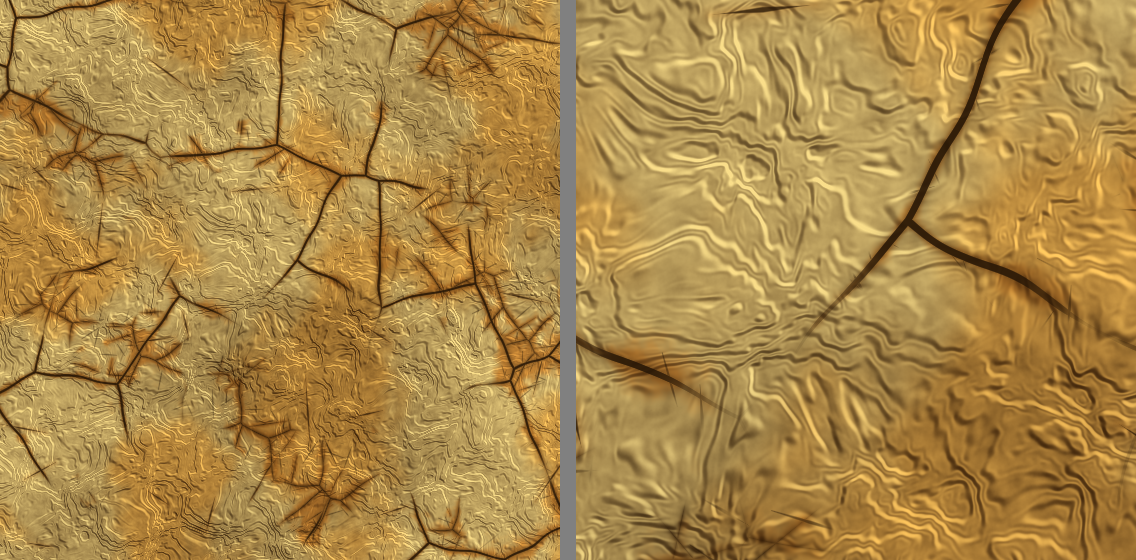
Left, the full canvas; right, a detail of the centre.
A WebGL 1 fragment shader for this texture:

```glsl
precision highp float;
uniform vec2 u_resolution;

const vec3 SHADOW = vec3(0.25, 0.17, 0.07);
const vec3 STONE = vec3(0.63, 0.52, 0.295);
const vec3 HIGHLIGHT = vec3(0.98, 0.87, 0.54);
const vec3 RUST_DARK = vec3(0.27, 0.13, 0.02);
const vec3 RUST_LIGHT = vec3(0.88, 0.57, 0.20);
const vec3 CRACK = vec3(0.14, 0.08, 0.02);
const vec3 STAIN = vec3(1.05, 0.92, 0.70);
const vec2 LIGHT_DIR = vec2(0.62, 0.785);
const float RELIEF_SCALE = 7.5;
const float LAYERS = 15.0;
const float RIPPLE = 0.28;
const float SHARPNESS = 0.13;
const float RELIEF_STEP = 0.0008;
const float RELIEF_GAIN = 1.8;
const float CONTRAST = 0.46;
const float BRIGHTNESS = 0.55;
const float CELL_SCALE = 4.6;
const float SHARD_SCALE = 11.0;
const float CRACK_WIDTH = 0.0021;
const float TAU = 6.28318;

vec2 hash2(vec2 p) {
  vec3 q = fract(p.xyx * vec3(0.1031, 0.1030, 0.0973));
  q += dot(q, q.yzx + 33.33);
  return fract((q.xx + q.yz) * q.zy);
}

float slopeAt(vec2 corner, vec2 r) {
  return dot(2.0 * hash2(corner) - 1.0, r);
}

// Gradient noise centred on one half
float noise(vec2 p) {
  vec2 i = floor(p), f = fract(p), e = vec2(1, 0);
  vec2 w = f * f * f * (f * (f * 6.0 - 15.0) + 10.0);
  float low = mix(slopeAt(i, f), slopeAt(i + e, f - e), w.x);
  float high = mix(slopeAt(i + e.yx, f - e.yx), slopeAt(i + 1.0, f - 1.0), w.x);
  return 0.5 + mix(low, high, w.y);
}

float fbm(vec2 p) {
  float sum = 0.0, amp = 0.5;
  for (int i = 0; i < 5; i++) {
    p = mat2(1.6, 1.2, -1.2, 1.6) * p + 17.3;
    sum += amp * noise(p * 0.5);
    amp *= 0.5;
  }
  return sum;
}

// Terraced strata following the contours of a warped noise field
float strata(vec2 p) {
  vec2 warp = vec2(noise(p * 13.0 + 3.1), noise(p * 13.0 + 41.7)) - 0.5;
  float level = LAYERS * fbm((p + 0.035 * warp) * RELIEF_SCALE);
  return level + RIPPLE * sin(TAU * level) + SHARPNESS * sin(2.0 * TAU * level);
}

// Distance to the nearest border between Voronoi cells
float cellEdge(vec2 p) {
  vec2 cell = floor(p), f = fract(p), nearest = vec2(0.0);
  float best = 9.0, edge = 9.0;
  for (int y = -1; y <= 1; y++)
    for (int x = -1; x <= 1; x++) {
      vec2 o = vec2(x, y);
      vec2 r = o + hash2(cell + o) - f;
      if (dot(r, r) < best) { best = dot(r, r); nearest = r; }
    }
  for (int y = -2; y <= 2; y++)
    for (int x = -2; x <= 2; x++) {
      vec2 o = vec2(x, y);
      vec2 r = o + hash2(cell + o) - f;
      vec2 gap = r - nearest;
      if (dot(gap, gap) > 0.0001)
        edge = min(edge, dot(0.5 * (r + nearest), normalize(gap)));
    }
  return edge;
}

// Distance to randomly turned straight segments, one in each chosen cell
float scratches(vec2 p, float share) {
  vec2 cell = floor(p), f = fract(p);
  float d = 9.0;
  for (int y = -1; y <= 1; y++)
    for (int x = -1; x <= 1; x++) {
      vec2 o = vec2(x, y);
      vec2 r = f - o - hash2(cell + o);
      vec2 pick = hash2(cell + o + 71.0);
      float reach = 0.25 + 0.5 * fract(pick.y * 7.0);
      vec2 dir = vec2(cos(pick.x * TAU), sin(pick.x * TAU));
      float along = dot(r, dir);
      float dist = length(r - dir * clamp(along, -reach, reach));
      dist += 0.025 * abs(along) / reach;
      if (pick.y < share) d = min(d, dist);
    }
  return d;
}

float line(float d, float width, float pixel) {
  return 1.0 - smoothstep(width - pixel, width + pixel, d);
}

void main() {
  vec2 p = gl_FragCoord.xy / u_resolution.y;
  float pixel = 1.0 / u_resolution.y;
  float broad = fbm(p * 3.0 + 5.2);
  float grain = fbm(p * 60.0 + 9.0);

  // Directional relief
  vec2 offset = LIGHT_DIR * RELIEF_STEP;
  float slope = RELIEF_GAIN * (strata(p - offset) - strata(p + offset));
  slope *= 0.7 + 0.6 * noise(p * 6.0 + 60.0);
  float tone = BRIGHTNESS + CONTRAST * slope / sqrt(1.0 + slope * slope);
  tone += 0.45 * (broad - 0.48) + 0.35 * (grain - 0.48);

  // Main cracks, fading in and out along the cell borders
  vec2 wobble = vec2(noise(p * 16.0), noise(p * 16.0 + 30.0)) - 0.5;
  vec2 bent = p + 0.012 * wobble;
  float edge = cellEdge(bent * CELL_SCALE + 2.7) / CELL_SCALE;
  float opening = smoothstep(0.41, 0.53, fbm(p * 2.7 + 21.0));
  float spread = smoothstep(0.46, 0.66, fbm(p * 6.0 + 13.0));
  float halo = opening * exp(-edge / mix(0.005, 0.026, spread));
  tone += 0.14 * opening * exp(-edge / 0.06);

  // Shards and splinters that break up the rust
  float shard = cellEdge(bent * SHARD_SCALE + 6.3) / SHARD_SCALE;
  float patches = smoothstep(0.53, 0.66, fbm(p * 4.5 + 47.0));
  float coarse = scratches(p * 14.0, 0.75) / 14.0;
  float fine = scratches(p * 30.0 + 8.0, 0.9) / 30.0;
  float sparse = scratches(p * 12.0 + 33.0, 0.17) / 12.0;
  float splinter = max(exp(-coarse / 0.006), exp(-shard / 0.008));
  float zone = clamp(halo + patches * (0.2 + 0.8 * splinter), 0.0, 1.0);
  float rust = smoothstep(0.2, 0.85, zone + 0.6 * (grain - 0.48));
  rust = max(rust, 0.6 * exp(-sparse / 0.004));

  // Colour
  vec3 color = tone < 0.5 ? mix(SHADOW, STONE, clamp(tone * 2.0, 0.0, 1.0))
                          : mix(STONE, HIGHLIGHT, clamp(tone * 2.0 - 1.0, 0.0, 1.0));
  color *= mix(vec3(1.0), STAIN, smoothstep(0.44, 0.62, fbm(p * 3.5 + 80.0)));
  vec3 rustColor = mix(RUST_DARK, RUST_LIGHT, clamp(tone * 0.95, 0.0, 1.0));
  color = mix(color, rustColor, 0.85 * rust);

  // Dark lines on top
  float dark = opening * line(edge, CRACK_WIDTH * (0.4 + 0.7 * opening), pixel);
  dark = max(dark, 0.65 * opening * exp(-edge / 0.004));
  float inRust = smoothstep(0.1, 0.5, max(halo, patches));
  dark = max(dark, 0.85 * patches * exp(-shard / 0.0022));
  dark = max(dark, 0.8 * inRust * exp(-coarse / 0.0016));
  dark = max(dark, 0.6 * inRust * line(fine, 0.0010, pixel));
  dark = max(dark, 0.85 * line(sparse, 0.0016, pixel));
  color = mix(color, CRACK, 0.9 * dark);

  gl_FragColor = vec4(color, 1.0);
}
```
